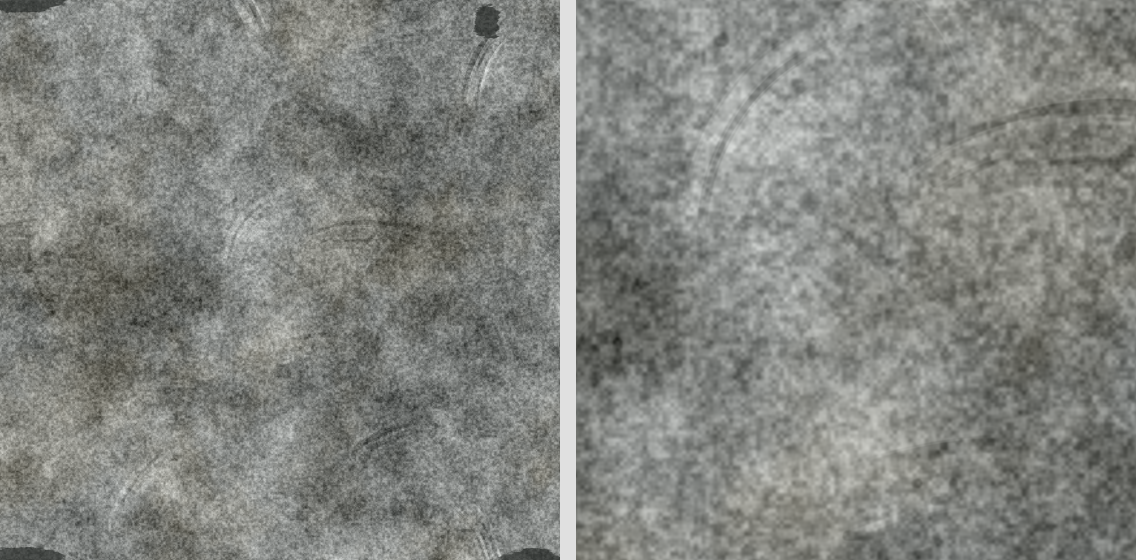
Left: the whole. Right: its middle third, enlarged.
Write a Shadertoy shader that draws this texture.

```glsl
const vec3 CONCRETE = vec3(0.490, 0.502, 0.493);
const vec3 WARM_STAIN = vec3(0.014, 0.003, -0.016);
const vec3 DARK_PATCH = vec3(0.215, 0.228, 0.218);
const float STROKE_GRID = 4.0;

float hash(vec2 p) {
    vec3 q = fract(p.xyx * 0.1031);
    q += dot(q, q.yzx + 33.33);
    return fract((q.x + q.y) * q.z);
}

float noise(vec2 p) {
    vec2 cell = floor(p);
    vec2 f = fract(p);
    f = f * f * (3.0 - 2.0 * f);
    float low = mix(hash(cell), hash(cell + vec2(1, 0)), f.x);
    float high = mix(hash(cell + vec2(0, 1)), hash(cell + vec2(1, 1)), f.x);
    return mix(low, high, f.y);
}

// Layered noise, normalised to 0..1
float fbm(vec2 p) {
    float sum = 0.0, total = 0.0, gain = 1.0;
    for (int i = 0; i < 5; i++) {
        sum += gain * noise(p);
        total += gain;
        gain *= 0.56;
        p = mat2(1.6, 1.2, -1.2, 1.6) * p + 17.3;
    }
    return sum / total;
}

// Fine mineral speckle, centred on zero
float speckle(vec2 p) {
    float coarse = noise(p * 125.0) - 0.5;
    float medium = noise(p * 235.0 + 40.0) - 0.5;
    float fine = noise(p * 430.0 + 90.0) - 0.5;
    return 0.10 * coarse + 0.19 * medium + 0.13 * fine;
}

// One curved trowel sweep made of broken parallel grooves
float trowelStroke(vec2 p, vec2 middle, float angle, float radius,
                   float width, float reach, float seed) {
    vec2 outward = vec2(cos(angle), sin(angle));
    vec2 tangent = vec2(-outward.y, outward.x);
    vec2 q = p - middle + radius * outward;
    float across = length(q) - radius;
    float along = radius * atan(dot(q, tangent), dot(q, outward));
    across += 0.006 * (noise(p * 14.0 + seed) - 0.5);
    float mask = (1.0 - smoothstep(0.35 * width, width, abs(across)))
               * (1.0 - smoothstep(0.3 * reach, reach, abs(along)));
    mask *= smoothstep(0.25, 0.65, fbm(p * 13.0 + seed));
    float groove = noise(vec2(across * 190.0, along * 9.0) + seed);
    float lightLine = smoothstep(0.52, 0.80, groove);
    float darkLine = 1.0 - smoothstep(0.16, 0.38, groove);
    return mask * (0.025 + 0.19 * lightLine - 0.17 * darkLine);
}

// Sweeps scattered on a jittered grid
float trowelMarks(vec2 p) {
    float sum = 0.0;
    for (float y = 0.0; y < STROKE_GRID; y++)
    for (float x = 0.0; x < STROKE_GRID; x++) {
        vec2 id = vec2(x, y) + 5.0;
        vec2 jitter = vec2(hash(id + 11.0), hash(id + 23.0));
        vec2 middle = (vec2(x, y) + jitter) / STROKE_GRID;
        float angle = mix(0.2, 2.9, hash(id + 37.0));
        float radius = mix(0.14, 0.36, hash(id + 41.0));
        float width = mix(0.022, 0.05, hash(id + 53.0));
        float reach = mix(0.09, 0.19, hash(id + 67.0));
        float strength = mix(0.2, 1.1, pow(hash(id + 71.0), 1.4));
        sum += strength * trowelStroke(p, middle, angle, radius, width, reach, 31.0 * x + 7.0 * y);
    }
    return sum;
}

// Ragged bare patch with streaky edges
float barePatch(vec2 p, vec2 centre, vec2 size) {
    float edge = length((p - centre) / size);
    edge += 1.1 * (fbm(p * vec2(28.0, 75.0)) - 0.5);
    return 1.0 - smoothstep(0.82, 1.0, edge);
}

// Faint wandering hairline scratches
float scratches(vec2 p) {
    vec2 bent = p * 7.0 + 1.5 * noise(p * 5.0);
    float line = 1.0 - smoothstep(0.0, 0.016, abs(noise(bent) - 0.5));
    return line * smoothstep(0.5, 0.7, noise(p * 11.0 + 60.0));
}

void mainImage(out vec4 fragColor, in vec2 fragCoord) {
    vec2 p = fragCoord / iResolution.xy;

    // Clouded base with darker stains
    float clouds = fbm(p * 4.3 + 3.0) - 0.5;
    float mottling = fbm(p * 24.0 + 50.0) - 0.5;
    float stain = smoothstep(0.53, 0.72, fbm(p * 6.5 + 81.0));
    float tone = 0.42 * clouds + 0.30 * mottling - 0.075 * stain + 0.012;

    // Surface grain, pits and tool marks
    float pits = smoothstep(0.76, 0.92, noise(p * 95.0 + 12.0)) * smoothstep(0.45, 0.65, fbm(p * 15.0));
    tone += speckle(p) - 0.09 * pits;
    tone += trowelMarks(p) + 0.04 * scratches(p);

    vec3 color = CONCRETE + tone;
    float warmth = smoothstep(0.46, 0.68, fbm(p * 5.0 + 130.0));
    color += WARM_STAIN * (warmth + 0.5 * stain);

    // Bare patches near the corners
    float bare = barePatch(p, vec2(0.04, 0.008), vec2(0.085, 0.020));
    bare = max(bare, barePatch(p, vec2(0.95, 0.006), vec2(0.055, 0.016)));
    bare = max(bare, barePatch(p, vec2(0.87, 0.960), vec2(0.026, 0.035)));
    bare = max(bare, barePatch(p, vec2(0.04, 0.995), vec2(0.070, 0.018)));
    color = mix(color, DARK_PATCH + 0.35 * speckle(p), 0.85 * bare);

    fragColor = vec4(clamp(color, 0.0, 1.0), 1.0);
}
```
